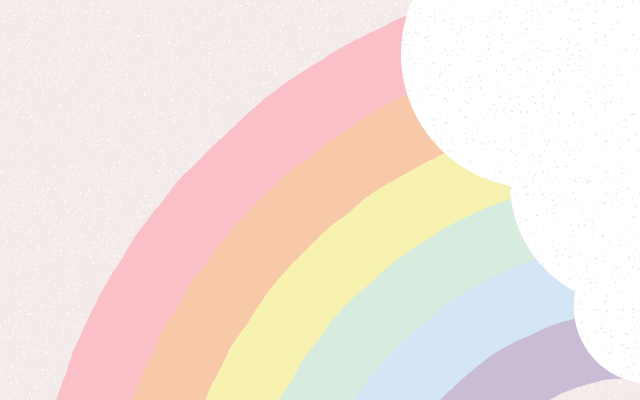
Reproduce this background procedurally as a Shadertoy shader.

```glsl
// Pastel rainbow arc rising behind a white cloud, on speckled blush paper.

float hash(vec2 p) {
    p = fract(p * vec2(0.1031, 0.1137));
    p += dot(p, p.yx + 33.33);
    return fract((p.x + p.y) * p.x * 47.3);
}

float noise(vec2 p) {
    vec2 i = floor(p), f = fract(p);
    f = f * f * (3.0 - 2.0 * f);
    return mix(mix(hash(i), hash(i + vec2(1, 0)), f.x),
               mix(hash(i + vec2(0, 1)), hash(i + vec2(1, 1)), f.x), f.y);
}

// Coverage of a shape from its signed distance, one pixel soft
float fill(float dist) {
    return clamp(0.5 - dist * iResolution.y, 0.0, 1.0);
}

// Small jittered dots, one at most per grid cell
float speckles(vec2 p, float cells, float density, float seed) {
    vec2 cell = floor(p * cells);
    vec2 id = cell + seed;
    vec2 jitter = 0.15 + 0.7 * vec2(hash(id + 11.0), hash(id + 47.0));
    float size = mix(0.0008, 0.0026, pow(hash(id + 83.0), 3.0));
    float dist = length(p - (cell + jitter) / cells) - size;
    return fill(dist) * step(hash(id), density);
}

float circle(vec2 p, vec2 center, float radius) {
    return length(p - center) - radius;
}

void mainImage(out vec4 fragColor, in vec2 fragCoord) {
    vec2 p = fragCoord / iResolution.y;
    p.x += 0.8 - 0.5 * iResolution.x / iResolution.y;

    // Blush paper with white flecks
    vec3 paper = vec3(0.953, 0.922, 0.914);
    float flecks = max(speckles(p, 62.0, 0.6, 3.0), speckles(p + 0.37, 95.0, 0.5, 130.0));
    vec3 color = mix(paper, vec3(1.0), 0.85 * flecks);

    // Concentric bands from the outside in, ending with the paper again
    vec3 bands[7] = vec3[7](
        vec3(0.980, 0.750, 0.780), vec3(0.970, 0.790, 0.660),
        vec3(0.970, 0.950, 0.690), vec3(0.845, 0.920, 0.870),
        vec3(0.830, 0.900, 0.960), vec3(0.790, 0.740, 0.840), color);
    float radii[7] = float[7](1.546, 1.367, 1.196, 1.027, 0.864, 0.694, 0.525);
    vec2 arc = p - vec2(1.6146, -0.4667);
    float angle = atan(arc.y, arc.x);
    for (int i = 0; i < 7; i++) {
        // Slightly torn, hand-cut edge
        float along = angle * radii[i];
        float rough = 0.005 * (noise(vec2(along * 16.0, float(i) * 7.0)) - 0.5)
                    + 0.002 * (noise(vec2(along * 70.0, float(i) * 13.0)) - 0.5);
        color = mix(color, bands[i], fill(length(arc) - radii[i] - rough));
    }

    // Cloud of three overlapping puffs with faint grey-pink flecks
    float cloud = circle(p, vec2(1.3375, 0.8646), 0.335);
    cloud = min(cloud, circle(p, vec2(1.5813, 0.5417), 0.3063));
    cloud = min(cloud, circle(p, vec2(1.627, 0.2333), 0.1927));
    float dust = max(speckles(p, 52.0, 0.6, 211.0), speckles(p + 0.21, 75.0, 0.35, 307.0));
    vec3 cloudColor = mix(vec3(1.0), vec3(0.89, 0.86, 0.86), 0.75 * dust);
    color = mix(color, cloudColor, fill(cloud));

    fragColor = vec4(color, 1.0);
}
```
